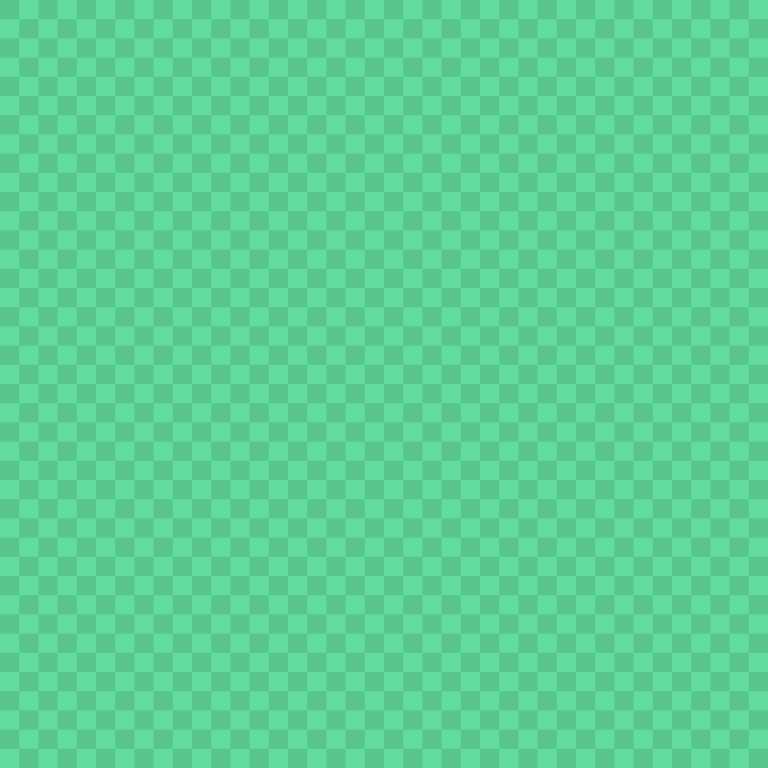
Give the GLSL for this pattern, as a Shadertoy shader.

```glsl
// Fine two-tone green checkerboard that tiles seamlessly.

const float REPEATS = 20.0;                      // light/dark pairs per side
const vec3 LIGHT_GREEN = vec3(0.380, 0.861, 0.620);
const vec3 DARK_GREEN  = vec3(0.349, 0.767, 0.553);

// Signed distance to the nearest cell edge per axis, in cells; the sign alternates.
vec2 edgeDistance(vec2 p) {
    return 0.5 - abs(mod(p + 0.5, 2.0) - 1.0);
}

// Box-filtered checkerboard: 1 in light cells, 0 in dark cells.
float checker(vec2 p, vec2 pixelSize) {
    vec2 wave = clamp(2.0 * edgeDistance(p) / pixelSize, -1.0, 1.0);
    return 0.5 + 0.5 * wave.x * wave.y;
}

void mainImage(out vec4 fragColor, in vec2 fragCoord) {
    // Two cells per repeat, with a light cell at the origin
    vec2 cellsPerPixel = 2.0 * REPEATS / iResolution.xy;
    float lightness = checker(fragCoord * cellsPerPixel, cellsPerPixel);
    fragColor = vec4(mix(DARK_GREEN, LIGHT_GREEN, lightness), 1.0);
}
```
